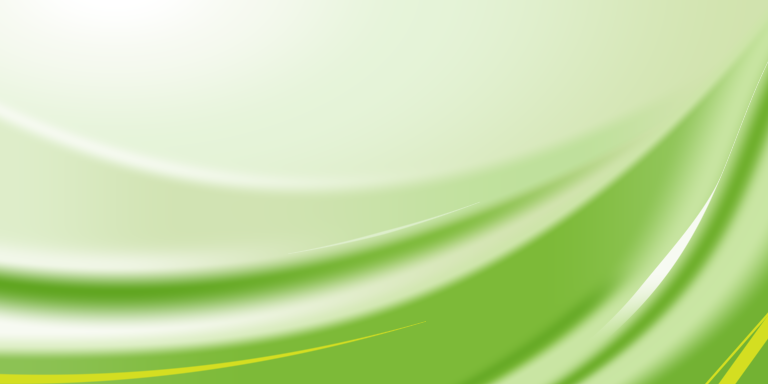
Reproduce this background procedurally as a WebGL 1 fragment shader.

```glsl
precision highp float;
uniform vec2 u_resolution;

// Cubic polynomial that describes the path of a fold
float curve(float t, float a, float b, float c, float d) {
  return a + t * (b + t * (c + t * d));
}

float bell(float d, float width) {
  return exp(-d * d / (width * width));
}

// Anti-aliased stripe with a given half width
float stripe(float d, float halfWidth) {
  float px = 1.0 / u_resolution.y;
  return smoothstep(-px, px, halfWidth - abs(d)) * step(0.0, halfWidth);
}

void main() {
  vec2 p = gl_FragCoord.xy / u_resolution * vec2(2.0, 1.0);
  float x = p.x, y = p.y;

  vec3 white = vec3(0.97, 0.98, 0.95);
  vec3 mint = vec3(0.90, 0.955, 0.85);
  vec3 khaki = vec3(0.82, 0.89, 0.68);
  vec3 pale = vec3(0.79, 0.90, 0.64);
  vec3 leaf = vec3(0.49, 0.73, 0.22);
  vec3 deep = vec3(0.38, 0.65, 0.13);
  vec3 yellow = vec3(0.83, 0.87, 0.13);

  // Light falling from the upper left
  float d = length((p - vec2(0.3, 1.05)) * vec2(0.55, 1.0));
  vec3 col = mix(vec3(1.0), white, smoothstep(0.05, 0.2, d));
  col = mix(col, mint, smoothstep(0.15, 0.45, d));
  col = mix(col, khaki, smoothstep(0.42, 0.95, d));

  // Upper veil with a bright rim
  float rim = curve(x, 0.714, -0.47, 0.29, 0.0);
  float below = rim - y;
  vec3 veil = mix(vec3(0.87, 0.93, 0.79), vec3(0.82, 0.89, 0.70), smoothstep(0.0, 0.5, x));
  veil = mix(veil, vec3(0.75, 0.88, 0.61), smoothstep(0.6, 1.4, x));
  veil = mix(veil, khaki, smoothstep(1.5, 1.85, x));
  col = mix(col, veil, smoothstep(-0.005, 0.05, below));
  col = mix(col, white, 0.85 * bell(below, 0.022) * (1.0 - smoothstep(0.2, 1.3, x)));

  // Green fold shading into a pale trough
  float top = curve(x, 0.318, -0.13, 0.2, 0.0);
  float trough = curve(x, 0.154, -0.14, 0.245, 0.0);
  float t = (top - y) / (top - trough);
  vec3 sheen = mix(white, khaki, smoothstep(0.2, 1.5, x));
  col = mix(col, sheen, 0.75 * bell(y - top - 0.012, 0.04) * (1.0 - smoothstep(0.3, 1.0, x)));
  col = mix(col, mint, 0.7 * stripe(y - top - 0.006, 0.004 * (1.0 - abs(x - 1.0) * 4.0)));
  col = mix(col, sheen, smoothstep(0.0, 0.3, t));
  float shade = smoothstep(-0.05, 0.35, t) * (1.0 - smoothstep(0.35, 1.0, t));
  vec3 foldGreen = mix(deep, vec3(0.51, 0.74, 0.25), smoothstep(0.3, 1.2, x));
  col = mix(col, foldGreen, shade * (1.0 - smoothstep(1.1, 1.8, x)));

  // Main green body below the trough
  float edge = curve(x, 0.089, -0.01, 0.03, 0.095);
  float inside = edge - y;
  col = mix(col, pale, 0.6 * smoothstep(-0.05, 0.0, inside));
  vec3 body = mix(vec3(0.55, 0.76, 0.33), leaf, smoothstep(0.0, 0.7, x));
  body = mix(body, vec3(0.58, 0.78, 0.37), smoothstep(1.4, 1.85, x));

  // Pale flank and short crease on the right
  float u = x - curve(y, 1.475, 1.52, -1.75, 0.9);
  float crease = x - curve(y, 1.224, 1.8, -1.6, 0.0);
  float creaseFade = 1.0 - smoothstep(0.18, 0.32, y);
  body = mix(body, pale, smoothstep(-0.22, -0.07, u));
  body = mix(body, pale, smoothstep(0.02, 0.1, crease) * creaseFade);
  body = mix(body, deep, 0.75 * bell(crease, 0.035) * creaseFade);

  // Steep dark fold, pale band and green corner
  body = mix(body, vec3(0.44, 0.69, 0.18), bell(u, 0.04));
  body = mix(body, pale, smoothstep(0.02, 0.09, u));
  body = mix(body, vec3(0.45, 0.70, 0.20), smoothstep(0.11, 0.25, u));

  // White sliver, sharp on its right side
  float sliver = 0.022 * smoothstep(0.555, 0.25, y);
  body = mix(body, white, stripe(u + 0.05 + sliver, sliver) * smoothstep(0.1, 0.3, y));
  col = mix(col, body, smoothstep(-0.012, 0.03, inside));

  // Yellow ribbons
  float ribbon = y - curve(x, 0.013, -0.02, 0.14, 0.0);
  col = mix(col, yellow, stripe(ribbon, 0.013 * (1.0 - x / 1.11)));
  col = mix(col, yellow, stripe(x - 1.893 - 0.72 * y, 0.022));
  col = mix(col, yellow, stripe(x - 1.84 - 0.88 * y, 0.004));

  gl_FragColor = vec4(col, 1.0);
}
```
